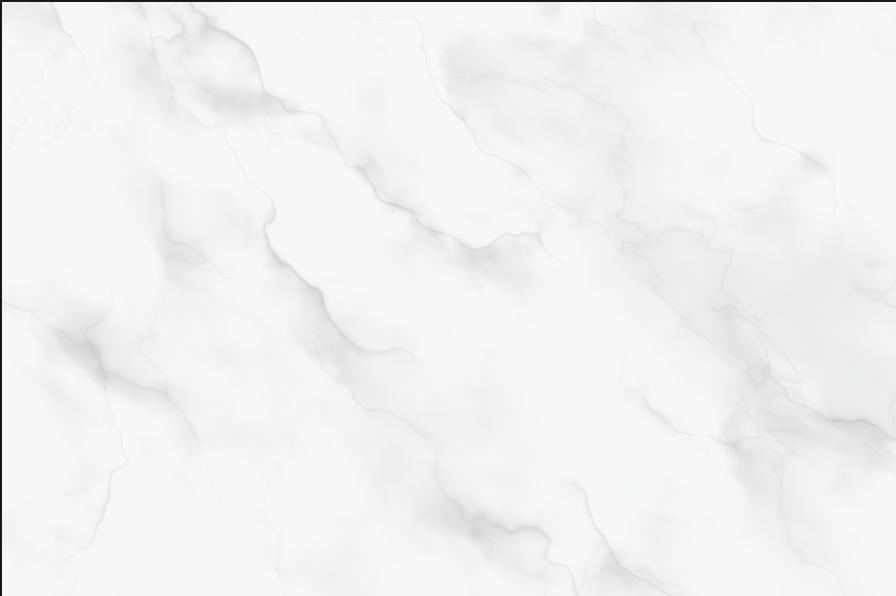
Reproduce this texture procedurally as a Shadertoy shader.

```glsl
#define BASE_TONE 0.970
#define CLOUD_DEPTH 0.050
#define SMUDGE_DEPTH 0.150
#define VEIN_DEPTH 0.170
#define HAIRLINE_DEPTH 0.040
#define VEIN_WANDER 0.23
#define DIAGONAL_ANGLE -0.74
#define DIAGONAL_SPACING 0.19
#define UPRIGHT_ANGLE -1.52
#define UPRIGHT_SPACING 0.37
#define EDGE_WIDTH 0.0032
#define EDGE_COLOUR vec3(0.09, 0.09, 0.10)

float hash(vec2 p) {
    vec3 q = fract(vec3(p.xyx) * 0.1031);
    q += dot(q, q.yzx + 33.33);
    return fract((q.x + q.y) * q.z);
}

vec2 gradient(vec2 cell) {
    float a = 6.2832 * hash(cell);
    return vec2(cos(a), sin(a));
}

float gradientNoise(vec2 p) {
    vec2 i = floor(p), f = p - i;
    vec2 u = f * f * f * (f * (f * 6.0 - 15.0) + 10.0);
    vec2 e = vec2(1.0, 0.0);
    float low = mix(dot(gradient(i), f), dot(gradient(i + e), f - e), u.x);
    float high = mix(dot(gradient(i + e.yx), f - e.yx),
                     dot(gradient(i + e.xx), f - e.xx), u.x);
    return mix(low, high, u.y);
}

float fbm(vec2 p) {
    float sum = 0.0, amp = 1.0;
    for (int i = 0; i < 5; i++) {
        sum += amp * gradientNoise(p);
        p = mat2(1.6, 1.2, -1.2, 1.6) * p + 17.3;
        amp *= 0.5;
    }
    return sum;
}

// x: along the direction, y: across it
vec2 alignTo(vec2 p, float angle) {
    float c = cos(angle), s = sin(angle);
    return vec2(c * p.x + s * p.y, c * p.y - s * p.x);
}

// x: sharp core, y: soft smudge leaning to one side
vec2 vein(vec2 p, float angle, float offset, float seed) {
    vec2 q = alignTo(p, angle);
    float across = q.y - offset + VEIN_WANDER * fbm(p * 2.2 + seed * 5.7);
    float presence = smoothstep(-0.22, 0.25, gradientNoise(vec2(q.x * 2.4, seed * 3.37)));
    float swell = smoothstep(0.02, 0.4, gradientNoise(vec2(q.x * 4.5, seed * 7.71)));
    float width = mix(0.0025, 0.011, swell);
    float side = across > 0.0 ? 0.35 : 1.0;
    float core = exp(-abs(across) / (width * side)) * mix(0.5, 1.0, swell);
    float smudge = exp(-abs(across) / (across > 0.0 ? 0.016 : 0.065));
    return vec2(core, smudge) * presence;
}

void mainImage(out vec4 fragColor, in vec2 fragCoord) {
    vec2 uv = fragCoord / iResolution.y;
    float aspect = iResolution.x / iResolution.y;
    vec2 p = uv - vec2(0.5 * aspect, 0.5);

    // Diagonal veins, strongest through the middle
    vec2 veins = vec2(0.0);
    for (int i = 0; i < 6; i++) {
        float k = float(i);
        float angle = DIAGONAL_ANGLE + 0.4 * (hash(vec2(k, 4.0)) - 0.5);
        float strength = 1.0 - 0.16 * abs(k - 3.0);
        veins += strength * vein(p, angle, (k - 2.4) * DIAGONAL_SPACING, k + 1.3);
    }

    // Upright veins on the left
    for (int i = 0; i < 2; i++) {
        float k = float(i);
        float offset = k * UPRIGHT_SPACING - 0.61;
        veins += 0.65 * vein(p, UPRIGHT_ANGLE, offset, k + 11.6);
    }

    // Cloudy ground, stretched along the diagonal
    vec2 grain = alignTo(p, DIAGONAL_ANGLE) * vec2(0.65, 1.0);
    float cloud = fbm(grain * 3.2 + 8.4);
    float mottle = fbm(grain * 8.0 + 3.1 + 0.6 * cloud);
    float shade = smoothstep(-0.1, 0.7, cloud + 0.3 * mottle + 0.12 * p.x);

    // Faint hairlines along noise contours
    float contour = abs(fbm(grain * 4.0 + 21.7 + 0.4 * cloud));
    float hairline = exp(-contour / 0.025) * smoothstep(-0.05, 0.35, cloud + 0.1 * p.x);

    // Tone
    float smudge = veins.y * smoothstep(-0.15, 0.55, mottle + 0.3 * cloud);
    float dark = CLOUD_DEPTH * shade + HAIRLINE_DEPTH * hairline
               + SMUDGE_DEPTH * smudge + VEIN_DEPTH * veins.x;
    dark = 0.36 * (1.0 - exp(-dark / 0.36));
    vec3 colour = vec3(BASE_TONE - dark) + vec3(-0.001, 0.0, 0.001);

    // Dark edge at left and top
    float pixel = 1.0 / iResolution.y;
    float inset = min(uv.x, 1.0 - uv.y);
    float edge = 1.0 - smoothstep(EDGE_WIDTH - 0.5 * pixel, EDGE_WIDTH + 0.5 * pixel, inset);
    fragColor = vec4(mix(colour, EDGE_COLOUR, edge), 1.0);
}
```
